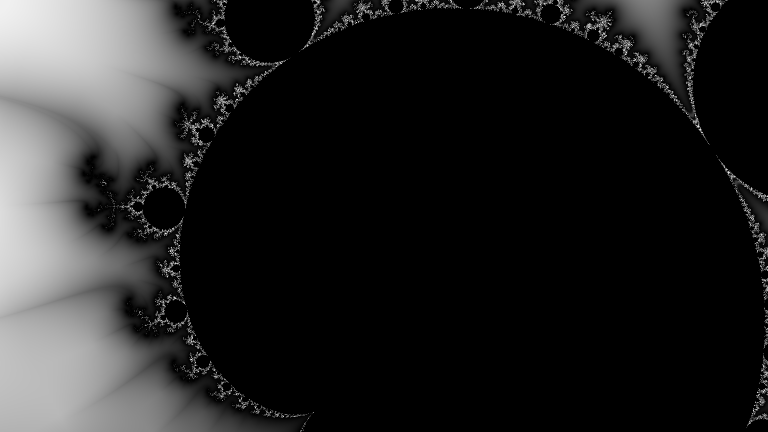
Give the GLSL for this background, as a WebGL 1 fragment shader.

```glsl
precision highp float;
// A tilted close view of the Mandelbrot set: black interior, pale exterior.
// Distance estimation shades the halo, the mean turning angle of each orbit
// draws branching veins, and slow escapes give a beaded bright rim.

uniform vec2 u_resolution;

const float ESCAPE_RADIUS = 1000.0;

vec2 complexMul(vec2 a, vec2 b) {
  return vec2(a.x * b.x - a.y * b.y, a.x * b.y + a.y * b.x);
}

// Absolute angle from b to a, scaled to 0..1
float turning(vec2 a, vec2 b) {
  float side = a.y * b.x - a.x * b.y;
  return abs(atan(side, dot(a, b) + 1e-12)) / 3.14159;
}

// Closed forms for the main cardioid and the largest disc
bool insideMainBodies(vec2 c) {
  vec2 p = c - vec2(0.25, 0.0);
  float q = dot(p, p);
  return q * (q + p.x) < 0.25 * c.y * c.y || length(c + vec2(1.0, 0.0)) < 0.25;
}

float shade(vec2 c) {
  if (insideMainBodies(c)) return 0.0;

  vec2 z = c;
  vec2 slope = vec2(1.0, 0.0);
  vec2 lastStep = c;
  float total = 0.0;
  float mean = 0.0;
  float lastMean = 0.0;
  float count = 0.0;
  bool escaped = false;

  for (int i = 0; i < 260; i++) {
    slope = 2.0 * complexMul(z, slope) + vec2(1.0, 0.0);
    vec2 next = complexMul(z, z) + c;
    vec2 stepNow = next - z;
    total += sqrt(turning(stepNow, lastStep));
    count += 1.0;
    lastMean = mean;
    mean = total / count;
    lastStep = stepNow;
    z = next;
    if (dot(z, z) > ESCAPE_RADIUS * ESCAPE_RADIUS) {
      escaped = true;
      break;
    }
  }
  if (!escaped) return 0.0;

  // Continuous escape time and vein strength
  float radius = length(z);
  float part = clamp(1.0 + log2(log(ESCAPE_RADIUS) / log(radius)), 0.0, 1.0);
  float escapeTime = count + part;
  float veins = mix(lastMean, mean, part);

  // Dark halo close to the set, pale far from it
  float gap = radius * log(radius) / length(slope);
  float halo = 1.06 * gap / (gap + 0.075);
  float tone = halo * mix(0.62, 1.08, smoothstep(0.38, 0.78, veins));

  // Beads in the narrow valleys where orbits linger
  float rim = smoothstep(28.0, 60.0, escapeTime);
  float beads = 0.5 + 0.5 * sin(escapeTime * 0.7);
  return clamp(max(tone, rim * beads), 0.0, 0.94);
}

void main() {
  const mat2 tilt = mat2(-0.8356, 0.5494, -0.5494, -0.8356);
  float tone = 0.0;

  // Four samples per pixel smooth the edges
  for (int j = 0; j < 2; j++) {
    for (int i = 0; i < 2; i++) {
      vec2 offset = 0.5 * vec2(float(i), float(j)) - 0.25;
      vec2 p = (gl_FragCoord.xy + offset - 0.5 * u_resolution) / u_resolution.y;
      tone += 0.25 * shade(vec2(-0.0965, -0.2635) + tilt * p * 0.908);
    }
  }
  gl_FragColor = vec4(vec3(tone), 1.0);
}
```
